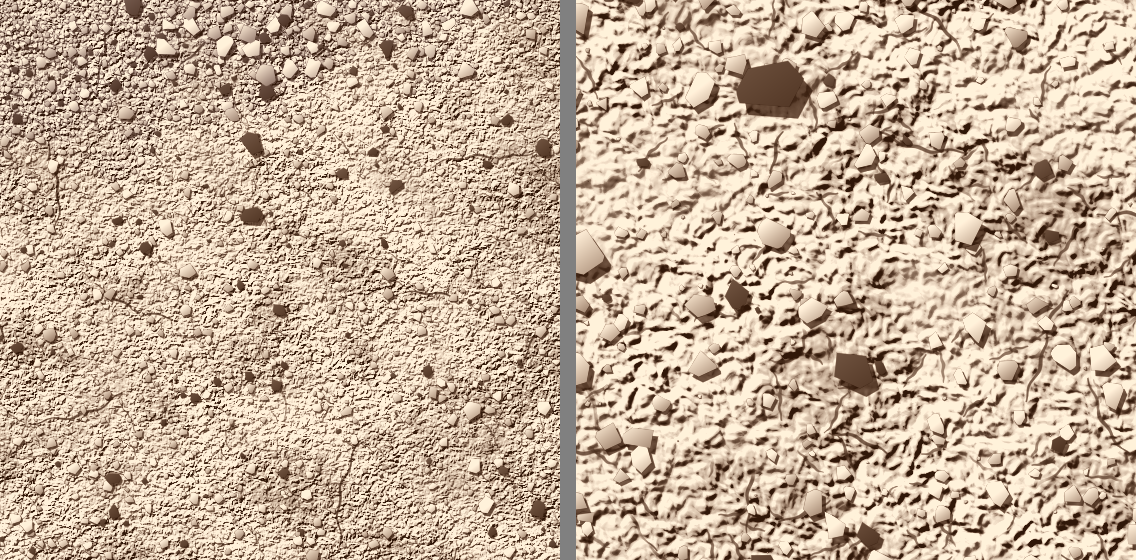
Left: the whole. Right: its middle third, enlarged.
A WebGL 2 fragment shader for this texture:

```glsl
#version 300 es
precision highp float;
uniform vec2 u_resolution;
out vec4 fragColor;

const vec2 LIGHT = vec2(-0.6, 0.8);
const vec3 DARK_EARTH = vec3(0.19, 0.09, 0.03);
const vec3 PALE_EARTH = vec3(0.97, 0.90, 0.81);

vec2 hash2(vec2 p) {
    vec3 q = fract(p.xyx * vec3(0.1031, 0.1030, 0.0973));
    q += dot(q, q.yzx + 33.33);
    return fract((q.xx + q.yz) * q.zy);
}

// Layered sines, roughly -1 to 1
float waves(vec2 p) {
    float sum = 0.0, gain = 0.5;
    for (int i = 0; i < 4; i++) {
        sum += gain * sin(p.x + 1.7 * sin(p.y)) * cos(0.8 * p.y + 0.6 * sin(p.x));
        p = mat2(1.2, 1.6, -1.6, 1.2) * p + 1.3;
        gain *= 0.6;
    }
    return sum;
}

// Distance to the nearest cell centre
float cellular(vec2 p) {
    float nearest = 4.0;
    for (int i = 0; i < 9; i++) {
        vec2 id = floor(p) + vec2(i % 3, i / 3) - 1.0;
        vec2 v = id + hash2(id) - p;
        nearest = min(nearest, dot(v, v));
    }
    return sqrt(nearest);
}

float soilHeight(vec2 p) {
    p += 0.0045 * vec2(waves(p * 85.0), waves(p * 85.0 + 7.0));
    float clods = 1.0 * cellular(p * vec2(28.0, 38.0));
    float crumbs = 1.3 * cellular(p * vec2(62.0, 80.0) + 11.0);
    float grit = cellular(p * vec2(120.0, 155.0) + 29.0);
    float dust = 0.6 * cellular(p * 225.0 + 47.0);
    return -(clods + crumbs + grit + dust);
}

// Irregular five-sided chip
float chipDistance(vec2 v, float radius, vec2 seed) {
    float d = length(v) - radius;
    for (int i = 0; i < 5; i++) {
        vec2 r = hash2(seed * 91.0 + float(i) * 7.0);
        float a = 1.257 * (float(i) + 0.8 * r.x) + 6.283 * seed.x;
        d = max(d, dot(v, vec2(cos(a), sin(a))) - radius * mix(0.45, 0.95, r.y));
    }
    return d;
}

// Scattered stones with shadows, laid over a tone
float layStones(float ground, vec2 uv, float cells, float density, float darkShare, float seed) {
    vec2 p = uv * cells;
    float edge = 0.8 * cells / u_resolution.y, cover = 0.0, shadow = 0.0, face = 0.0;
    for (int i = 0; i < 9; i++) {
        vec2 id = floor(p) + vec2(i % 3, i / 3) - 1.0;
        vec2 place = hash2(id + seed), kind = hash2(id + seed + 57.0);
        float radius = mix(0.26, 0.6, kind.y) * smoothstep(0.0, 0.15, density - kind.x);
        if (radius < 0.03) continue;
        vec2 v = p - id - 0.25 - 0.5 * place;
        float body = 1.0 - smoothstep(-edge, edge, chipDistance(v, radius, place));
        float shade = 1.0 - smoothstep(-edge, edge, chipDistance(v + 0.42 * radius * LIGHT, radius, place));
        float tone = mix(0.74, 1.1, place.y) + 0.25 * dot(v, LIGHT) / radius;
        tone *= fract(place.x * 37.0) < darkShare ? 0.25 : 1.0;
        face = mix(face, tone, body);
        cover = max(cover, body);
        shadow = max(shadow, shade);
    }
    return mix(ground * (1.0 - 0.75 * shadow), face, cover);
}

// Bent tapering fibres; width is in canvas units
float twigs(vec2 uv, float cells, float density, float width, float seed) {
    vec2 p = uv * cells;
    float edge = 0.8 * cells / u_resolution.y, cover = 0.0;
    for (int i = 0; i < 9; i++) {
        vec2 id = floor(p) + vec2(i % 3, i / 3) - 1.0;
        vec2 place = hash2(id + seed), kind = hash2(id + seed + 83.0);
        float reach = mix(0.25, 0.8, kind.y), a = 6.283 * fract(place.x * 13.0 + kind.y);
        vec2 v = mat2(cos(a), sin(a), -sin(a), cos(a)) * (p - id - place);
        v.y += 0.06 * sin(4.0 * v.x + 6.0 * place.y) + 0.02 * sin(15.0 * v.x + 9.0 * place.x);
        float d = length(vec2(max(abs(v.x) - reach, 0.0), v.y));
        float halfWidth = width * cells * (1.0 - 0.6 * abs(v.x) / reach);
        float strand = 1.0 - smoothstep(-edge, edge, d - halfWidth);
        cover = max(cover, strand * smoothstep(0.0, 0.12, density - kind.x));
    }
    return cover;
}

void main() {
    vec2 uv = gl_FragCoord.xy / u_resolution.y;
    float broad = waves(uv * 8.0 + 2.0), patchy = waves(uv * 21.0 + 5.0);
    // Gravel bank in the upper left, root litter elsewhere
    float gravel = smoothstep(-0.06, 0.16, uv.y - 0.65 - 0.3 * uv.x + 0.14 * patchy);
    float litter = smoothstep(-0.05, 0.55, waves(uv * 13.0 + 31.0) + 0.35 * (uv.x - uv.y));

    // Sunlit crumbly soil with sharp dark pits
    float slope = soilHeight(uv) - soilHeight(uv + 0.0026 * LIGHT);
    float rough = clamp(0.85 + 0.5 * patchy + 0.25 * litter + 0.2 * gravel, 0.45, 1.3);
    float tone = 0.96 + 0.13 * broad + 0.1 * patchy - 0.15 * litter - 0.08 * gravel;
    tone += rough * (0.65 * slope - 0.5 * smoothstep(0.12, 0.5, -slope));

    // Dashes, roots and twigs
    tone = mix(tone, 0.16, 0.7 * twigs(uv, 56.0, 0.2 + 0.3 * litter, 0.0011, 3.0));
    tone = mix(tone, 0.12, 0.75 * twigs(uv, 22.0, 0.2 + 0.3 * litter, 0.0012, 41.0));
    tone = mix(tone, 0.15 + 0.2 * rough * slope, 0.9 * twigs(uv, 7.0, 0.32, 0.0024, 97.0));

    // Stones from grit to cobbles, then dark hollows
    tone = layStones(tone, uv, 90.0, 0.2 + 0.6 * gravel, 0.06, 7.0);
    tone = layStones(tone, uv, 50.0, 0.2 + 0.12 * litter + 0.3 * gravel, 0.08, 19.0);
    tone = layStones(tone, uv, 28.0, 0.14 + 0.4 * gravel * smoothstep(0.1, 0.4, uv.x), 0.12, 71.0);
    tone = layStones(tone, uv, 17.0, 0.11, 1.0, 113.0);

    // Warm earth, cooler among the gravel
    tone = clamp(tone, 0.0, 1.06);
    vec3 colour = mix(DARK_EARTH, PALE_EARTH, tone);
    float midTone = 4.0 * max(tone * (1.0 - tone), 0.0);
    colour += midTone * (vec3(0.012, -0.012, -0.02) + 0.03 * gravel * vec3(-0.3, 0.0, 1.0));
    fragColor = vec4(clamp(colour, 0.0, 1.0), 1.0);
}
```
